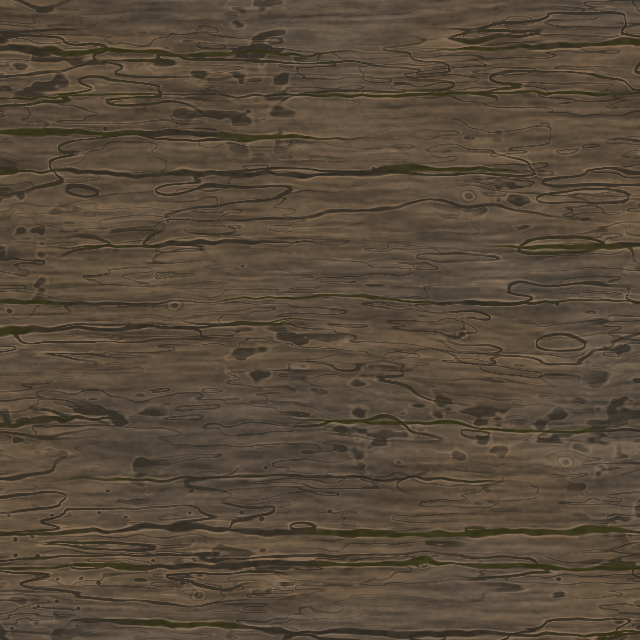
This texture is drawn by a three.js fragment shader. Its source:

```glsl
varying vec2 vUv;

const vec3 SHADOW = vec3(0.218, 0.192, 0.155);
const vec3 TAN = vec3(0.500, 0.418, 0.325);
const vec3 MOSS = vec3(0.205, 0.195, 0.095);
const vec3 GREY_TINT = vec3(0.98, 0.995, 1.035);
const vec3 RED_TINT = vec3(1.015, 0.995, 0.98);
const float SEAMS = 12.0;

// Arithmetic hash and smooth value noise
float hash(vec2 p) {
  vec3 q = fract(p.xyx * 0.1031);
  q += dot(q, q.yzx + 33.33);
  return fract((q.x + q.y) * q.z);
}

float noise(vec2 p) {
  vec2 i = floor(p);
  vec2 f = fract(p);
  f = f * f * (3.0 - 2.0 * f);
  float low = mix(hash(i), hash(i + vec2(1.0, 0.0)), f.x);
  float high = mix(hash(i + vec2(0.0, 1.0)), hash(i + vec2(1.0, 1.0)), f.x);
  return mix(low, high, f.y);
}

float swing(vec2 p) {
  return noise(p) - 0.5;
}

// Offset from the jittered centre of a cell; z is the cell's random value
vec3 scatter(vec2 p, float cells, float seed) {
  vec2 id = floor(p * cells) + seed;
  vec2 centre = 0.3 + 0.4 * vec2(hash(id), hash(id + 41.0));
  return vec3((fract(p * cells) - centre) / cells, hash(id + 83.0));
}

// Wavy grain coordinates
vec2 warpGrain(vec2 p) {
  p.y += 0.032 * swing(p * vec2(2.2, 5.0) + 3.0);
  p.y += 0.007 * swing(p * vec2(13.0, 26.0));
  p.y += 0.003 * swing(p * vec2(42.0, 70.0));
  return p;
}

float fibre(vec2 p) {
  return 0.65 * noise(p) + 0.35 * noise(p * vec2(2.7, 1.9) + 17.0);
}

// Torn fibre along a noise contour: x is the dark core, y the pale rim.
// Dividing by the vertical slope keeps lines thin and tapers their tips.
vec2 tear(vec2 p, vec2 scale, float core, float rim) {
  vec2 stepUp = vec2(0.0, 0.0012);
  float above = fibre((p + stepUp) * scale);
  float below = fibre((p - stepUp) * scale);
  float slope = abs(above - below) / (2.0 * stepUp.y);
  float d = abs(fibre(p * scale) - 0.5) / (slope + 0.08 * scale.y);
  float ragged = 0.3 + 1.4 * noise(p * vec2(26.0, 60.0) + scale);
  float width = core * ragged;
  float dark = 1.0 - smoothstep(width * 0.5, width + 0.0007, d);
  float pale = smoothstep(width, width + 0.0008, d) * (1.0 - smoothstep(rim * 0.6, rim * 1.2, d));
  pale *= smoothstep(0.15, 0.6, noise(p * vec2(20.0, 150.0) + scale.yx));
  return vec2(dark, pale);
}

// Long split between boards: x core, y rim, z surrounding shade
vec3 seam(vec2 p, float id) {
  float row = id * 7.37;
  float level = (id + 0.5 + 0.95 * (hash(vec2(id, 5.0)) - 0.5)) / SEAMS;
  float path = level + 0.016 * swing(vec2(p.x * 4.0, row + 20.0));
  path += 0.006 * swing(vec2(p.x * 17.0, row + 40.0));
  path += 0.004 * swing(vec2(p.x * 48.0, row + 60.0));
  float along = noise(vec2(p.x * 3.2, row));
  float presence = smoothstep(0.2, 0.4, along);
  float ragged = 0.25 + 1.2 * noise(vec2(p.x * 28.0, row + 80.0));
  float width = 0.0006 + 0.0048 * smoothstep(0.2, 0.9, along) * ragged;
  float d = abs(p.y - path + 0.002 * swing(p * vec2(60.0, 120.0)));
  float core = 1.0 - smoothstep(width * 0.6, width + 0.001, d);
  float rim = smoothstep(width, width + 0.001, d);
  rim *= 1.0 - smoothstep(width + 0.0015, width + 0.0045, d);
  rim *= smoothstep(0.25, 0.6, noise(p * vec2(16.0, 110.0) + row));
  return vec3(core, rim, exp(-d * d / 0.0004)) * presence;
}

void main() {
  vec2 uv = vUv;

  // Knots push the grain aside
  vec3 knot = scatter(uv, 5.0, 9.0);
  float knotDist = length(knot.xy * vec2(0.75, 1.0));
  float hasKnot = step(0.66, knot.z);
  vec2 p = warpGrain(uv);
  p.y -= hasKnot * 0.75 * knot.y * exp(-knotDist * knotDist / 0.0004);

  // Board splits
  vec3 split = vec3(0.0);
  for (float i = 0.0; i < SEAMS; i++) {
    split = max(split, seam(p, i));
  }

  // Streaked base grain
  float tone = 0.49 + 0.17 * swing(p * vec2(3.0, 13.0));
  tone += 0.20 * swing(p * vec2(9.0, 80.0));
  tone += 0.42 * swing(p * vec2(13.0, 180.0) + 7.0);
  tone += 0.22 * swing(p * vec2(50.0, 230.0) + 19.0);
  tone += 0.13 * swing(uv * vec2(150.0, 210.0));
  tone += 0.08 * swing(uv * vec2(6.0, 8.0) + 31.0);
  tone -= 0.08 * split.z;

  // Torn fibres, coarse near splits and fine elsewhere
  float patches = noise(p * vec2(3.5, 11.0) + 50.0);
  float coarseMask = smoothstep(0.40, 0.75, patches + 0.3 * split.z);
  float fineMask = 0.3 + 0.7 * smoothstep(0.3, 0.7, noise(p * vec2(5.0, 17.0) + 90.0));
  vec2 coarse = tear(p, vec2(5.5, 40.0), 0.0016, 0.0042) * coarseMask;
  vec2 fine = tear(p + 2.3, vec2(10.0, 84.0), 0.0008, 0.0024) * fineMask;
  tone += 0.24 * fine.y - 0.34 * fine.x;
  tone += 0.38 * coarse.y - 0.60 * coarse.x;
  tone += 0.42 * split.y;

  // Ragged chips in worn areas
  float worn = smoothstep(0.55, 0.8, noise(uv * vec2(5.0, 9.0) + 140.0));
  float chip = noise(p * vec2(32.0, 75.0) + 5.0) + 0.3 * swing(uv * vec2(90.0, 150.0));
  float chipEdge = smoothstep(0.55, 0.64, chip) * (1.0 - smoothstep(0.66, 0.74, chip));
  tone += worn * (0.22 * chipEdge - 0.42 * smoothstep(0.70, 0.80, chip));

  // Knot rings
  float ripple = knotDist + 0.004 * swing(uv * 110.0);
  float rings = cos(ripple * 1000.0) * (1.0 - smoothstep(0.007, 0.013, ripple));
  tone += hasKnot * (0.25 * rings - 0.3 * (1.0 - smoothstep(0.001, 0.004, ripple)));

  // Small pits with worn edges
  vec3 pit = scatter(uv, 28.0, 130.0);
  float pitChance = 0.008 + 0.3 * smoothstep(0.65, 0.85, noise(uv * vec2(3.0, 6.0) + 70.0));
  float hasPit = step(pit.z, pitChance);
  float pitDist = length(pit.xy * vec2(0.8, 1.0)) + 0.004 * swing(uv * 170.0);
  float pitCore = hasPit * (1.0 - smoothstep(0.0015, 0.003, pitDist));
  float pitRim = hasPit * smoothstep(0.0025, 0.0035, pitDist) * (1.0 - smoothstep(0.004, 0.006, pitDist));
  tone += 0.18 * pitRim - 0.55 * pitCore;

  // Wood colour, weathering and moss
  vec3 color = mix(SHADOW, TAN, clamp(tone, 0.0, 1.0));
  color *= mix(RED_TINT, GREY_TINT, smoothstep(0.25, 0.75, noise(uv * vec2(4.0, 9.0) + 12.0)));
  float mossy = smoothstep(0.25, 0.6, noise(uv * vec2(7.0, 15.0) + 60.0));
  vec3 depth = mix(SHADOW * 0.9, MOSS, mossy);
  depth *= 0.85 + 0.3 * noise(uv * vec2(90.0, 180.0));
  float hollow = max(split.x, 0.7 * coarse.x * split.z);
  color = mix(color, depth, hollow * 0.93);
  gl_FragColor = vec4(color, 1.0);
}
```
